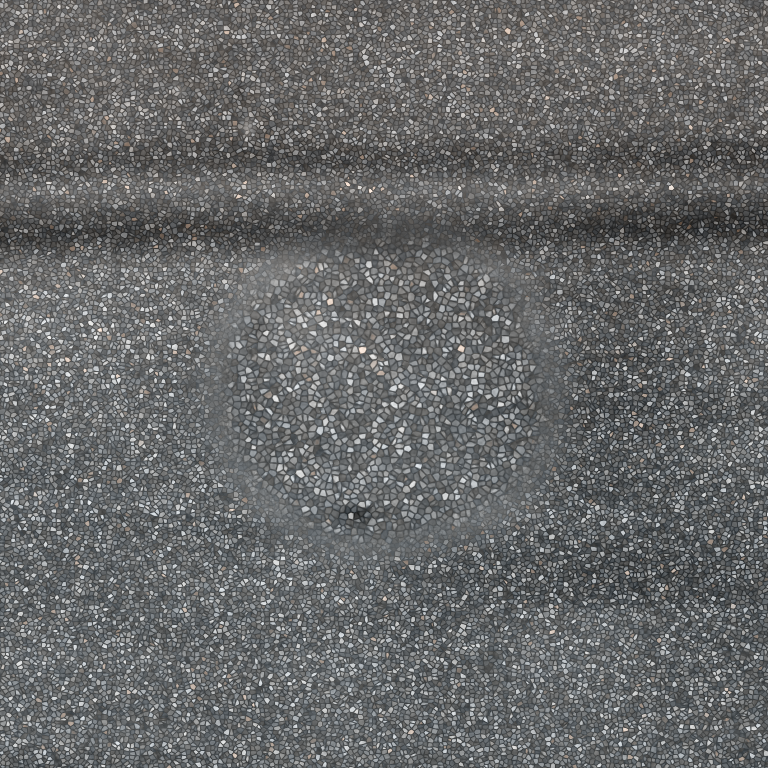
This texture is drawn by a WebGL 1 fragment shader. Its source:

```glsl
precision highp float;
// Worn asphalt: grey stone chips set in dark binder, crossed by two soft dark bands.
// Jittered cells make the chips; gaussians and stretched noise shade the surface.
// A round patch of coarser chips in the middle has a blurred, low-contrast rim.

uniform vec2 u_resolution;

float hash(vec2 p) {
  vec3 q = fract(p.xyx * vec3(0.1031, 0.1030, 0.0973));
  q += dot(q, q.yzx + 33.33);
  return fract((q.x + q.y) * q.z);
}

float noise(vec2 p) {
  vec2 cell = floor(p), f = fract(p);
  f = f * f * (3.0 - 2.0 * f);
  float low = mix(hash(cell), hash(cell + vec2(1.0, 0.0)), f.x);
  float high = mix(hash(cell + vec2(0.0, 1.0)), hash(cell + 1.0), f.x);
  return mix(low, high, f.y);
}

float fbm(vec2 p) {
  float sum = 0.0, weight = 0.5;
  for (int i = 0; i < 4; i++) {
    sum += weight * noise(p);
    p = p * 2.03 + 17.3;
    weight *= 0.5;
  }
  return sum;
}

float bell(float x, float center, float width) {
  float d = (x - center) / width;
  return exp(-d * d);
}

float spot(vec2 p, vec2 center, vec2 size) {
  vec2 d = (p - center) / size;
  return exp(-dot(d, d));
}

// Relative brightness of the chips (x) and a random value per chip (y)
vec2 chips(vec2 p) {
  vec2 cell = floor(p), f = fract(p), nearestCell = cell;
  float nearest = 8.0, second = 8.0;
  for (int j = -1; j <= 1; j++) {
    for (int i = -1; i <= 1; i++) {
      vec2 offset = vec2(float(i), float(j));
      vec2 id = cell + offset;
      vec2 jitter = vec2(hash(id + 3.7), hash(id + 61.2));
      float d = length(offset + jitter - f);
      if (d < nearest) {
        second = nearest;
        nearest = d;
        nearestCell = id;
      } else {
        second = min(second, d);
      }
    }
  }
  float cover = smoothstep(0.0, 0.45, second - nearest);
  float shade = hash(nearestCell + 127.1);
  float bright = -0.08 + 0.28 * shade + 0.22 * pow(shade, 6.0);
  return vec2(mix(-0.17, bright, cover), hash(nearestCell + 211.9));
}

// Broad light and shade, without the grain
float surfaceTone(vec2 uv) {
  float y = uv.y + 0.018 * (noise(vec2(uv.x * 3.5, 4.0)) - 0.5);
  float streaks = fbm(vec2(uv.x * 2.5, uv.y * 26.0)) - 0.47;
  float tone = 0.455 + 0.09 * streaks + 0.06 * (fbm(uv * 7.0) - 0.47);
  tone -= 0.10 * bell(y, 0.795, 0.026);
  tone -= 0.155 * bell(y, 0.700, 0.032);
  tone -= 0.06 * bell(y, 0.745, 0.05) * smoothstep(0.6, 0.95, uv.x);
  tone += 0.035 * bell(y, 0.757, 0.012);
  tone += 0.05 * spot(uv, vec2(0.08, 0.58), vec2(0.22, 0.10));
  tone += 0.08 * spot(uv, vec2(0.39, 0.58), vec2(0.09, 0.08));
  tone += 0.03 * spot(uv, vec2(0.52, 0.50), vec2(0.17, 0.16));
  tone -= 0.07 * spot(uv, vec2(0.79, 0.47), vec2(0.13, 0.15));
  tone -= 0.05 * spot(uv, vec2(0.70, 0.24), vec2(0.25, 0.055));
  tone -= 0.05 * spot(uv, vec2(0.96, 0.22), vec2(0.16, 0.22));
  tone -= 0.035 * spot(uv, vec2(0.29, 0.52), vec2(0.05, 0.14));
  return tone;
}

// Small stains and pale scuffs
float marks(vec2 uv) {
  float light = 0.20 * spot(uv, vec2(0.323, 0.833), vec2(0.008, 0.010));
  light += 0.13 * spot(uv, vec2(0.234, 0.883), vec2(0.010, 0.008));
  float dark = 0.16 * spot(uv, vec2(0.463, 0.330), vec2(0.022, 0.011));
  dark += 0.11 * spot(uv, vec2(0.338, 0.573), vec2(0.012, 0.014));
  dark += 0.10 * spot(uv, vec2(0.312, 0.881), vec2(0.005, 0.014));
  return light - dark;
}

void main() {
  vec2 uv = gl_FragCoord.xy / u_resolution;

  // Round patch and its blurred rim
  float wobble = 0.03 * (fbm(uv * 9.0 + 5.0) - 0.47);
  float radius = length((uv - vec2(0.505, 0.495)) / vec2(1.0, 0.94)) + wobble;
  float patchMask = 1.0 - smoothstep(0.19, 0.235, radius);
  float rim = bell(radius, 0.222, 0.026);

  // Chips get finer toward the top
  vec2 fine = chips(uv * vec2(165.0, 178.0));
  vec2 coarse = chips(uv * vec2(122.0, 126.0) + 40.0);
  vec2 grain = mix(fine, coarse, patchMask);
  float dust = noise(uv * 300.0) - 0.5;

  float inBands = bell(uv.y, 0.735, 0.075);
  float contrast = (0.98 - 0.30 * inBands) * (1.0 - 0.52 * rim);
  contrast *= 1.0 - 0.12 * smoothstep(0.78, 0.9, uv.y);
  float tone = surfaceTone(uv) + marks(uv);
  tone += contrast * (grain.x + 0.10 * dust);

  // Pale glints along the streak between the bands
  float glint = smoothstep(0.82, 0.95, fine.y) * smoothstep(0.0, 0.12, fine.x);
  tone += 0.22 * glint * bell(uv.y, 0.757, 0.022);

  // Cool lower half, warmer top, a few rusty chips
  vec3 cool = vec3(-0.010, 0.003, 0.010);
  vec3 warm = vec3(0.008, 0.0, -0.006);
  vec3 tint = mix(cool, warm, smoothstep(0.3, 0.95, uv.y));
  tint += vec3(0.022, 0.0, -0.022) * (grain.y - 0.5);
  float rust = smoothstep(0.955, 0.975, grain.y) * smoothstep(-0.05, 0.1, grain.x);
  tint += rust * vec3(0.05, -0.01, -0.05);

  gl_FragColor = vec4(clamp(vec3(tone) + tint, 0.0, 1.0), 1.0);
}
```
